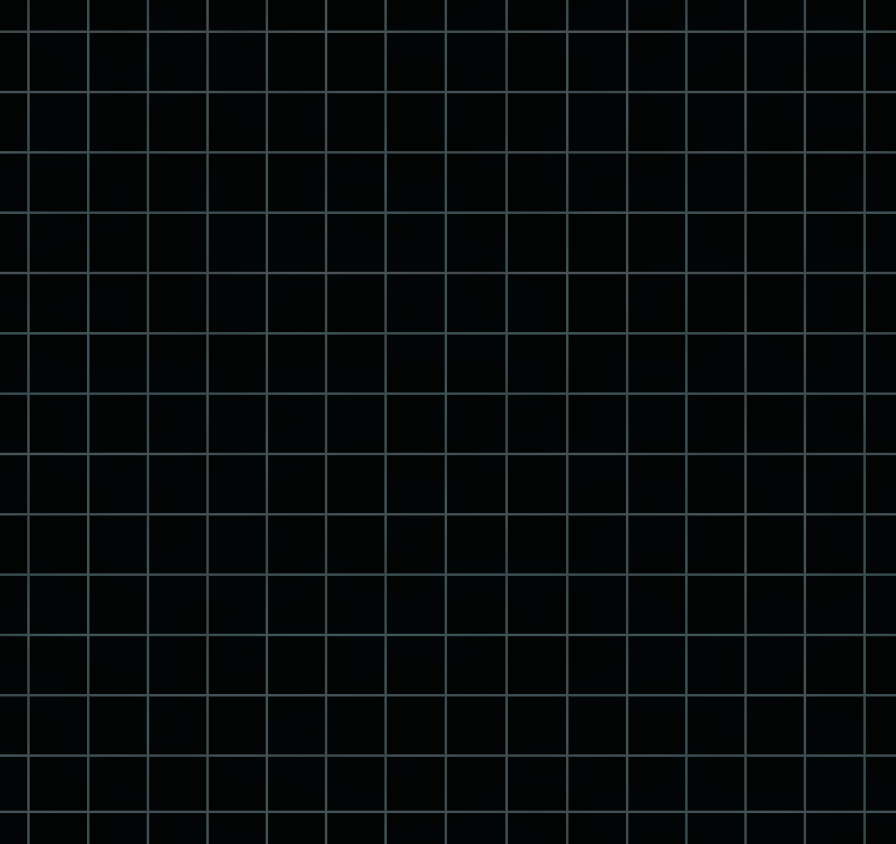
Give the GLSL for this pattern, as a WebGL 2 fragment shader.

```glsl
#version 300 es
precision highp float;
// A fine grey-teal grid on near-black: 15 upright and 14 level lines.
// Each axis finds its nearest line, nudges it slightly off the even pitch,
// then shades it with a tint and strength that drift along its length.
uniform vec2 u_resolution;
out vec4 outColor;

float hash(vec2 p) {
  return fract(sin(dot(p, vec2(127.1, 311.7))) * 43758.5453);
}

float noise(vec2 p) {
  vec2 i = floor(p), f = fract(p);
  f = f * f * (3.0 - 2.0 * f);
  return mix(mix(hash(i), hash(i + vec2(1, 0)), f.x),
             mix(hash(i + vec2(0, 1)), hash(i + vec2(1, 1)), f.x), f.y);
}

// Smooth-edged stroke; dist and pixel are fractions of the canvas width
float stroke(float dist, float pixel) {
  return clamp(0.5 + (0.00135 - abs(dist)) / pixel, 0.0, 1.0);
}

// Line colour, varying from line to line and slowly along each one
vec3 lineColor(float index, float along, float seed) {
  float tint = 0.6 * hash(vec2(index, seed)) + 0.4 * noise(vec2(along * 6.0, index + seed));
  float strength = 0.92 + 0.16 * noise(vec2(along * 15.0, index * 3.0 + seed));
  return strength * mix(vec3(0.28, 0.305, 0.32), vec3(0.225, 0.315, 0.33), tint);
}

void main() {
  vec2 uv = gl_FragCoord.xy / u_resolution;
  uv.y = 1.0 - uv.y; // rows count downward
  float aspect = u_resolution.y / u_resolution.x;
  float pixel = 1.0 / u_resolution.x;

  // Nearest upright and level line
  vec2 start = vec2(0.0317, 0.0376), pitch = vec2(0.06667, 0.07147);
  vec2 index = round((uv - start) / pitch);
  vec2 center = start + index * pitch;

  // Columns sway around the middle; the last row sits a little high
  float fromMiddle = (index.x - 8.0) / 4.0;
  center.x += 0.002 * exp(-fromMiddle * fromMiddle) * sin(0.628 * (index.x - 7.7));
  center.y -= 0.0048 * step(12.5, index.y);

  // Dark ground with faint blotches
  vec3 color = vec3(0.006, 0.014, 0.014) + 0.007 * noise(uv * 22.0) * vec3(0.6, 0.8, 1.0);

  // Strokes, the brighter one showing at crossings
  float upright = stroke(uv.x - center.x, pixel);
  float level = stroke((uv.y - center.y) * aspect, pixel);
  vec3 uprightColor = mix(color, lineColor(index.x, uv.y, 3.0), upright);
  vec3 levelColor = mix(color, lineColor(index.y, uv.x, 41.0), level);
  outColor = vec4(max(uprightColor, levelColor), 1.0);
}
```
